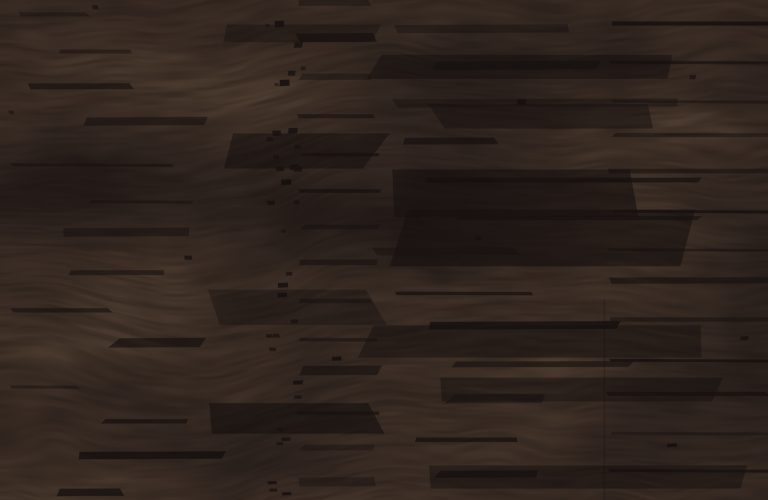
Write a Shadertoy shader that draws this texture.

```glsl
// Dark brown brushed fur crossed by translucent horizontal slabs, thin bars and small chips.

const vec3 UMBER = vec3(0.135, 0.102, 0.092);
const vec3 TAN   = vec3(0.285, 0.220, 0.172);
const vec3 INK   = vec3(0.082, 0.060, 0.057);

float hash(vec2 p) {
    vec3 q = fract(vec3(p.xyx) * 0.1031);
    q += dot(q, q.yzx + 33.33);
    return fract((q.x + q.y) * q.z);
}

float noise(vec2 p) {
    vec2 i = floor(p), f = fract(p);
    f = f * f * (3.0 - 2.0 * f);
    return mix(mix(hash(i), hash(i + vec2(1, 0)), f.x),
               mix(hash(i + vec2(0, 1)), hash(i + vec2(1, 1)), f.x), f.y);
}

float fbm(vec2 p) {
    float sum = 0.0, gain = 0.5;
    for (int i = 0; i < 4; i++) {
        sum += gain * noise(p);
        p = p * 2.03 + 17.7;
        gain *= 0.5;
    }
    return sum / 0.9375;
}

// Soft elliptical patch of light or shade.
float patchAt(vec2 p, vec2 centre, vec2 radius) {
    vec2 d = (p - centre) / radius;
    return exp(-dot(d, d));
}

// Trapezoid with leaning, flaring ends and a slight tilt.
float slab(vec2 p, vec2 centre, vec2 halfSize, float lean, float flare, float tilt, float edge) {
    p -= centre;
    p.y -= tilt * p.x;
    float dx = abs(p.x - lean * p.y) - halfSize.x - flare * p.y;
    float dy = abs(p.y) - halfSize.y;
    return 1.0 - smoothstep(-edge, edge, max(dx, dy));
}

// Combed hairs that follow a gently bent flow.
float fibres(vec2 p) {
    float bend = 0.11 * noise(p * vec2(2.6, 3.2) + 4.0) + 0.025 * noise(p * 9.0);
    vec2 q = vec2(p.x, p.y + bend - 0.06 * p.x);
    float coarse = noise(q * vec2(9.0, 75.0));
    float fine = noise(q * vec2(17.0, 165.0) + 31.0);
    return 0.45 * coarse + 0.55 * fine - 0.5;
}

vec3 furColour(vec2 p, float hair) {
    vec2 warp = vec2(fbm(p * 3.0), fbm(p * 3.0 + 9.0)) - 0.5;
    vec2 q = p + 0.16 * warp;
    float tone = 0.40 + 1.1 * (fbm(q * vec2(2.4, 5.0) + 2.0) - 0.5);
    tone += 0.32 * patchAt(q, vec2(0.50, 0.84), vec2(0.28, 0.07));
    tone += 0.32 * patchAt(q, vec2(1.34, 0.73), vec2(0.25, 0.07));
    tone += 0.25 * patchAt(q, vec2(1.05, 0.29), vec2(0.26, 0.06));
    tone += 0.22 * patchAt(q, vec2(0.12, 0.32), vec2(0.32, 0.18));
    tone -= 0.32 * patchAt(q, vec2(0.18, 0.66), vec2(0.14, 0.13));
    tone -= 0.35 * patchAt(q, vec2(0.95, 0.86), vec2(0.28, 0.13));
    tone -= 0.22 * patchAt(q, vec2(0.50, 0.07), vec2(0.22, 0.09));
    tone -= 0.20 * patchAt(q, vec2(1.45, 0.20), vec2(0.22, 0.18));
    tone = clamp(tone, 0.0, 0.9);
    return mix(UMBER, TAN, tone) * (1.0 + hair * (0.22 + 0.25 * tone));
}

// Broad translucent panels, mostly on the right and tallest at mid height.
float panelVeil(vec2 p, float width, float edge) {
    float clear = 1.0;
    for (int i = 0; i < 11; i++) {
        float k = float(i), a = hash(vec2(k, 1.3)), b = hash(vec2(k, 5.7));
        float y = (k + 0.2 + 0.6 * a) / 11.0;
        bool inner = i % 3 == 1;
        float left = inner ? 0.27 + 0.03 * b : mix(0.47, 0.58, b);
        float right = inner ? 0.49 : mix(0.80, 1.03, hash(vec2(k, 8.1)));
        float tall = mix(0.016, 0.030, a) + 0.028 * patchAt(vec2(y), vec2(0.5), vec2(0.25));
        float lean = 1.2 * (hash(vec2(k, 3.9)) - 0.5);
        float m = slab(p, vec2(0.5 * (left + right) * width, y),
                       vec2(0.5 * (right - left) * width, tall), lean, 0.6 * (b - 0.5), 0.0, edge);
        clear *= 1.0 - m * mix(0.38, 0.62, a);
    }
    return 1.0 - clear;
}

// Thin bars whose ends gather in four loose columns.
float barVeil(vec2 p, float width, float edge) {
    float clear = 1.0;
    for (int i = 0; i < 54; i++) {
        float k = float(i), a = hash(vec2(k, 21.0)), b = hash(vec2(k, 34.0)), c = hash(vec2(k, 55.0));
        int column = i % 4;
        float left = column == 0 ? 0.01 + 0.14 * a : column == 1 ? 0.385 + 0.01 * a
                   : column == 2 ? 0.47 + 0.13 * a : 0.79 + 0.01 * a;
        float span = column == 0 ? 0.08 + 0.15 * b : column == 1 ? 0.09 + 0.02 * b
                   : column == 2 ? 0.12 + 0.32 * b * b : 0.21;
        float tall = mix(0.0028, 0.0095, c * c);
        float m = slab(p, vec2((left + 0.5 * span) * width, (k + c) / 54.0),
                       vec2(0.5 * span * width, tall), 2.0 * (a - 0.5), b - 0.5, 0.012 * (c - 0.5), edge);
        clear *= 1.0 - m * mix(0.40, 0.85, hash(vec2(k, 89.0)));
    }
    return 1.0 - clear;
}

// Small dark chips, clustered along one upright strip.
float chipVeil(vec2 p, float width, float edge) {
    float cover = 0.0;
    for (int i = 0; i < 44; i++) {
        float k = float(i), a = hash(vec2(k, 144.0)), b = hash(vec2(k, 233.0)), c = hash(vec2(k, 377.0));
        float x = i % 4 == 3 ? a : 0.345 + 0.05 * a;
        vec2 size = mix(vec2(0.004, 0.003), vec2(0.010, 0.007), vec2(c, b * c));
        float m = slab(p, vec2(x * width, b), size, 0.5 * (a - 0.5), 0.0, 0.1 * (c - 0.5), edge);
        cover = max(cover, m * mix(0.55, 0.9, c));
    }
    return cover;
}

void mainImage(out vec4 fragColor, in vec2 fragCoord) {
    vec2 p = fragCoord / iResolution.y;
    float width = iResolution.x / iResolution.y;
    float edge = 0.75 / iResolution.y;

    float hair = fibres(p);
    vec3 colour = furColour(p, hair);
    vec3 ink = INK * (1.0 + 0.2 * hair);
    colour = mix(colour, ink, panelVeil(p, width, edge));
    colour = mix(colour, ink, barVeil(p, width, edge));
    colour = mix(colour, ink, chipVeil(p, width, edge));

    // Faint upright seam low on the right.
    float seam = slab(p, vec2(0.787 * width, 0.2), vec2(0.0015, 0.2), 0.0, 0.0, 0.0, edge);
    fragColor = vec4(mix(colour, ink, 0.3 * seam), 1.0);
}
```
